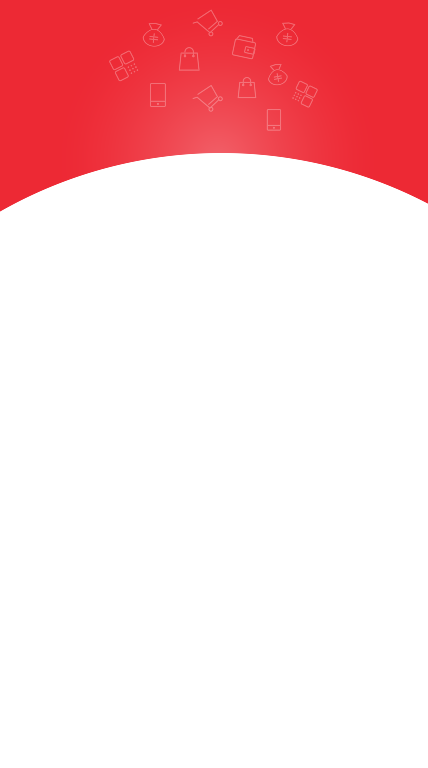
Write a WebGL 2 fragment shader that draws this background.

```glsl
#version 300 es
precision highp float;
#define RED vec3(0.93, 0.16, 0.205)
#define WHITE vec3(1.0)
#define DOME_CENTRE vec2(51.7, 140.2)
#define DOME_RADIUS 104.45
#define GLOW_CENTRE vec2(50.9, 37.4)
#define GLOW_RADIUS 37.5
#define GLOW_STRENGTH 0.26
#define LINE_WIDTH 0.26
#define LINE_OPACITY 0.28
uniform vec2 u_resolution;
out vec4 fragColor;

const int BAG = 0, COINS = 1, PHONE = 2, CART = 3, TILES = 4, WALLET = 5;
const int KINDS[12] = int[12](COINS, COINS, COINS, TILES, TILES, BAG, BAG, PHONE, PHONE, CART, CART, WALLET);
// Centre x, centre y, turn in degrees, half size (negative mirrors)
const vec4 PLACES[12] = vec4[12](
  vec4(36.0, 8.2, 6.0, 2.8), vec4(67.2, 8.1, 6.0, 2.8), vec4(64.8, 17.5, -10.0, 2.5),
  vec4(29.1, 15.4, -27.0, 2.8), vec4(71.1, 22.0, 26.0, -2.45),
  vec4(44.2, 13.8, 0.0, 2.8), vec4(57.7, 20.5, 0.0, 2.5),
  vec4(36.9, 22.2, 0.0, 2.8), vec4(64.0, 28.0, 0.0, 2.5),
  vec4(48.5, 5.4, 0.0, 2.8), vec4(48.5, 23.0, 0.0, 2.8), vec4(57.1, 11.0, 12.0, 2.8));

float segment(vec2 p, vec2 a, vec2 b) {
  vec2 ab = b - a;
  return length(p - a - ab * clamp(dot(p - a, ab) / dot(ab, ab), 0.0, 1.0));
}

float ring(vec2 p, float radius) { return abs(length(p) - radius); }

float frame(vec2 p, vec2 halfSize, float corner) {
  vec2 d = abs(p) - halfSize + corner;
  return abs(length(max(d, 0.0)) + min(max(d.x, d.y), 0.0) - corner);
}

float shoppingBag(vec2 p) {
  p.x = abs(p.x);
  float d = segment(p, vec2(0.0, -0.5), vec2(0.67, -0.5));
  d = min(d, segment(p, vec2(0.67, -0.5), vec2(0.82, 0.92)));
  d = min(d, segment(p, vec2(0.82, 0.92), vec2(0.0, 0.92)));
  if (p.y < -0.6) d = min(d, ring(p - vec2(0.0, -0.6), 0.35));
  d = min(d, segment(p, vec2(0.35, -0.6), vec2(0.35, -0.25)));
  return min(d, length(p - vec2(0.35, -0.25)) - 0.06);
}

float coinBag(vec2 p) {
  p.x = abs(p.x);
  float taper = 1.0 + 0.5 * max(0.25 - p.y, 0.0);
  float d = ring(vec2(p.x * taper, (p.y - 0.22) * 1.25), 0.88);
  d = min(d, segment(p, vec2(0.25, -0.5), vec2(0.5, -0.9)));
  d = min(d, segment(p, vec2(0.5, -0.9), vec2(0.0, -0.98)));
  // Coin mark: a stem with two bars
  d = min(d, segment(p, vec2(0.0, -0.1), vec2(0.0, 0.6)));
  d = min(d, segment(p, vec2(0.0, 0.15), vec2(0.32, 0.15)));
  return min(d, segment(p, vec2(0.0, 0.36), vec2(0.32, 0.36)));
}

float phone(vec2 p) {
  float d = frame(p, vec2(0.62, 0.96), 0.1);
  d = min(d, segment(p, vec2(-0.62, 0.52), vec2(0.62, 0.52)));
  return min(d, length(p - vec2(0.0, 0.74)) - 0.04);
}

float cart(vec2 p) {
  float d = segment(p, vec2(-1.2, 0.0), vec2(-0.87, -0.1));
  d = min(d, segment(p, vec2(-0.87, -0.1), vec2(0.2, 0.8)));
  d = min(d, segment(p, vec2(0.2, 0.8), vec2(0.95, 0.1)));
  d = min(d, segment(p, vec2(-0.8, -0.35), vec2(0.3, -1.08)));
  d = min(d, segment(p, vec2(0.3, -1.08), vec2(0.82, -0.15)));
  d = min(d, segment(p, vec2(0.82, -0.15), vec2(0.1, 0.48)));
  return min(d, min(ring(p - vec2(0.28, 0.9), 0.16), ring(p - vec2(1.06, 0.03), 0.16)));
}

float tiles(vec2 p) {
  vec2 cell = p - 0.52 * sign(p);
  if (min(p.x, p.y) < 0.0) return frame(cell, vec2(0.43), 0.13);
  return length(cell - 0.28 * clamp(round(cell / 0.28), -1.0, 1.0)) - 0.02;
}

float wallet(vec2 p) {
  float d = frame(p - vec2(0.0, 0.15), vec2(0.86, 0.68), 0.12);
  d = min(d, segment(p, vec2(-0.84, -0.4), vec2(-0.6, -0.85)));
  d = min(d, segment(p, vec2(-0.6, -0.85), vec2(0.5, -0.85)));
  d = min(d, segment(p, vec2(0.5, -0.85), vec2(0.62, -0.53)));
  d = min(d, frame(p - vec2(0.5, 0.18), vec2(0.4, 0.25), 0.08));
  return min(d, length(p - vec2(0.35, 0.18)) - 0.03);
}

float icon(int kind, vec2 p) {
  if (kind == BAG) return shoppingBag(p);
  if (kind == COINS) return coinBag(p);
  if (kind == PHONE) return phone(p);
  if (kind == CART) return cart(p);
  return kind == TILES ? tiles(p) : wallet(p);
}

void main() {
  // The canvas is 100 units wide, with y running down from the top
  float pixel = 100.0 / u_resolution.x;
  vec2 p = vec2(gl_FragCoord.x, u_resolution.y - gl_FragCoord.y) * pixel;

  // Red field with a soft glow behind the dome
  float glow = pow(max(1.0 - length(p - GLOW_CENTRE) / GLOW_RADIUS, 0.0), 1.5);
  vec3 colour = mix(RED, WHITE, GLOW_STRENGTH * glow);

  // Outline icons
  float lines = 1e3;
  for (int i = 0; i < 12; i++) {
    vec4 place = PLACES[i];
    float turn = radians(place.z), size = abs(place.w);
    vec2 q = mat2(cos(turn), -sin(turn), sin(turn), cos(turn)) * (p - place.xy) / size;
    q.x *= sign(place.w);
    if (length(q) < 1.6) lines = min(lines, icon(KINDS[i], q) * size);
  }
  float ink = 1.0 - smoothstep(-0.5 * pixel, 0.5 * pixel, lines - 0.5 * LINE_WIDTH);
  colour = mix(colour, WHITE, LINE_OPACITY * ink);

  // White dome
  float dome = length(p - DOME_CENTRE) - DOME_RADIUS;
  colour = mix(WHITE, colour, smoothstep(-0.5 * pixel, 0.5 * pixel, dome));
  fragColor = vec4(colour, 1.0);
}
```
